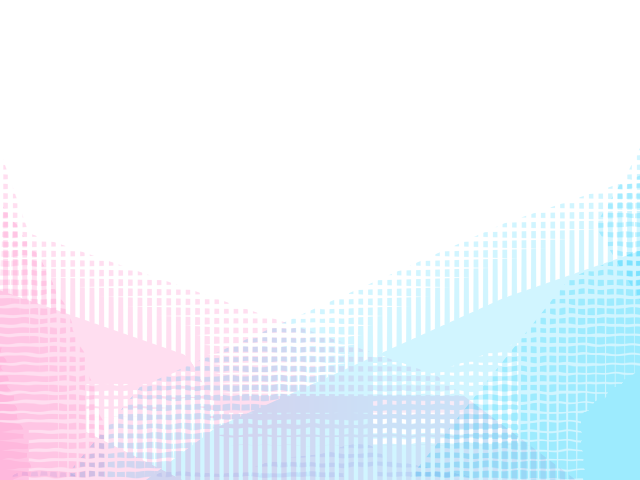
This background is drawn by a Shadertoy shader. Its source:

```glsl
vec2 gradientAt(vec2 corner) {
    float angle = 6.2832 * fract(sin(dot(corner, vec2(127.1, 311.7))) * 4375.85);
    return vec2(cos(angle), sin(angle));
}

float gradientNoise(vec2 p) {
    vec2 i = floor(p), f = fract(p);
    vec2 u = f * f * (3.0 - 2.0 * f);
    float low = mix(dot(gradientAt(i), f),
                    dot(gradientAt(i + vec2(1, 0)), f - vec2(1, 0)), u.x);
    float high = mix(dot(gradientAt(i + vec2(0, 1)), f - vec2(0, 1)),
                     dot(gradientAt(i + vec2(1, 1)), f - vec2(1, 1)), u.x);
    return mix(low, high, u.y);
}

// Smooth 0..1 mask of a signed depth in canvas heights
float inside(float depth) {
    return smoothstep(-0.7, 0.7, depth * iResolution.y);
}

// One rectangle per grid cell; half sizes above 0.5 merge into bars or solid fill
float tiles(vec2 grid, vec2 halfSize) {
    vec2 d = abs(fract(grid) - 0.5);
    float soft = 35.0 / iResolution.y;
    vec2 cover = 1.0 - smoothstep(halfSize - soft, halfSize + soft, d);
    cover = mix(cover, vec2(1), smoothstep(vec2(0.46), vec2(0.52), halfSize));
    return cover.x * cover.y;
}

// Squares that grow into bars or rows, then solid fill as depth increases
float screen(vec2 grid, float depth, float solidDepth, vec2 growth) {
    return inside(depth) * max(tiles(grid, 0.23 + depth * growth), inside(depth - solidDepth));
}

void mainImage(out vec4 fragColor, in vec2 fragCoord) {
    vec2 p = fragCoord / iResolution.y;
    vec2 grid = p * 50.0 - 0.08;
    float ripple = gradientNoise(p * vec2(30, 45));
    vec2 wavyGrid = grid + vec2(0.0, 0.25 * ripple);
    vec3 color = vec3(1);

    // Pale pink slope with a solid wedge, breaking into bars below it
    float middle = smoothstep(0.38, 0.48, p.x);
    float depth = max(0.535 - 0.348 * p.x - p.y, 0.3 * (0.686 - 2.86 * p.x - p.y));
    depth = min(depth, 0.9 - 0.75 * p.x - p.y);
    float pink = screen(grid, depth, 0.14 + 0.12 * middle,
                        mix(vec2(0.3, 3.4), vec2(0.7, 1.2), middle));
    pink = max(pink, inside(min(depth, min(0.175 - p.y, p.x - 0.42))));
    float below = mix(0.20 + 0.45 * max(p.x - 0.31, 0.0), 0.14, middle) - p.y;
    float gaps = inside(below) * inside(p.x - 0.18 - 2.0 * max(0.1 - p.y, 0.0));
    pink *= 1.0 - gaps * tiles(wavyGrid + 0.5, vec2(0.22, 0.15 + 5.0 * max(below, 0.0)));
    vec3 pinkTint = mix(vec3(1.0, 0.87, 0.94), vec3(0.97, 0.92, 0.97), smoothstep(0.5, 0.85, p.x));
    color *= mix(vec3(1), pinkTint, pink);

    // Pale cyan slope: squares on the left, bars and a solid wedge on the right
    float cyanTop = min(0.323 + 0.45 * (p.x - 0.58), 0.531 + 0.345 * (p.x - 1.04));
    cyanTop = min(cyanTop, 1.2 * (p.x - 0.13));
    depth = max(cyanTop - p.y, 0.4 * (0.635 + 2.0 * (p.x - 1.305) - p.y));
    float right = smoothstep(0.65, 0.8, p.x);
    float cyan = screen(mix(wavyGrid, grid, right), depth,
                        0.155 + 0.3 * max(0.45 - p.x, 0.0),
                        mix(vec2(1.4, 0.6), vec2(0.3, 3.3), right));
    below = 0.222 + 0.36 * abs(p.x - 0.9) - p.y;
    gaps = inside(below) * inside(p.x - 0.77) * inside(1.08 - p.x) * inside(p.y - 0.07);
    cyan *= 1.0 - gaps * tiles(wavyGrid + 0.5, vec2(0.22, 0.14 + 0.8 * max(below, 0.0)));
    color *= mix(vec3(1), vec3(0.82, 0.96, 1.0), cyan);

    // Deeper pink rows along the left side
    depth = 0.22 * (1.0 - p.y * p.y / 0.336) - p.x + 0.01 * ripple;
    float rows = tiles(wavyGrid, vec2(0.25 + depth * 2.4, 0.26 + depth * 0.6));
    rows = max(rows, inside(0.11 - p.y) * inside(0.06 - p.x));
    color *= mix(vec3(1), vec3(1.0, 0.89, 0.95), rows * inside(depth));
    depth = 0.07 - 0.25 * p.y - p.x + 0.02 * ripple;
    rows = tiles(wavyGrid, vec2(0.6, 0.25 + depth * 5.0));
    color *= mix(vec3(1), vec3(1.0, 0.93, 0.97), rows * inside(depth));

    // Deeper cyan: squares, rows higher up, solid at the lower right
    depth = min(0.39 + 0.4 * (p.x - 1.11) - p.y, p.x - 0.85 - 0.8 * p.y);
    float widen = 0.6 + 4.0 * max(p.y - 0.16, 0.0);
    vec2 halfSize = vec2(0.26 + depth * widen, min(0.26 + depth * 0.65, 0.41));
    rows = tiles(wavyGrid, halfSize);
    float solid = min(0.23 + 0.75 * (p.x - 1.333) - p.y, p.x - 1.215);
    rows = max(rows, inside(max(solid, -0.2) + 0.015 * ripple));
    color *= mix(vec3(1), vec3(0.75, 0.96, 0.995), rows * inside(depth));

    // Cyan rows in the upper right corner
    depth = min(0.615 + 0.4 * (p.x - 1.285) - p.y, p.x - 1.24 - 0.6 * abs(p.y - 0.53));
    rows = tiles(wavyGrid, vec2(0.25 + depth * 2.5, 0.26));
    color *= mix(vec3(1), vec3(0.79, 0.96, 1.0), rows * inside(depth));

    // Sparse lilac rows along the bottom
    depth = 0.05 - 0.1 * abs(p.x - 0.6) - p.y + 0.1 * gradientNoise(p * vec2(6, 14));
    rows = tiles(wavyGrid, vec2(0.25 + depth * 4.0, 0.23));
    color *= mix(vec3(1), vec3(0.93, 0.94, 0.99), rows * inside(depth));

    fragColor = vec4(color, 1.0);
}
```
